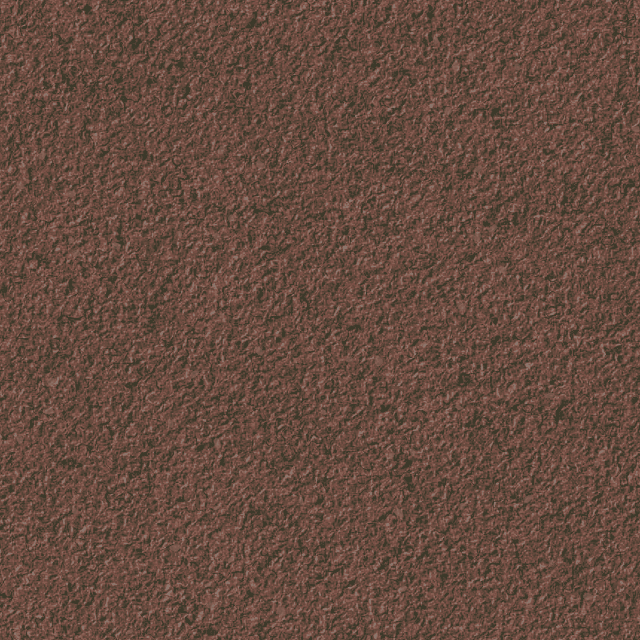
Reproduce this texture procedurally as a Shadertoy shader.

```glsl
float hash(vec2 cell) {
    uvec2 q = uvec2(ivec2(cell)) * uvec2(1597334673u, 3812015801u);
    uint n = (q.x ^ q.y) * 1597334673u;
    n = (n ^ (n >> 15)) * 2246822519u;
    n ^= n >> 13;
    return float(n >> 8) / 16777216.0;
}

float noise(vec2 p) {
    vec2 i = floor(p), f = fract(p);
    f = f * f * f * (f * (f * 6.0 - 15.0) + 10.0);
    return mix(mix(hash(i), hash(i + vec2(1, 0)), f.x),
               mix(hash(i + vec2(0, 1)), hash(i + vec2(1, 1)), f.x), f.y);
}

// Rough surface: lumps, grains and grit
float surfaceHeight(vec2 p) {
    return 0.75 * noise(p * 105.0)
         + 0.80 * noise(p * 190.0 + 31.7)
         + 0.42 * noise(p * 340.0 + 83.1);
}

// Short branching crevices that fade in and out
float crevices(vec2 p) {
    float line = abs(noise(p * 80.0 + 211.0) - 0.5);
    float presence = smoothstep(0.4, 0.7, noise(p * 58.0 + 157.0));
    return smoothstep(0.10, 0.02, line) * presence;
}

// Sparse angular chips, one candidate per grid cell
float paleChips(vec2 p) {
    vec2 grid = p * 34.0, base = floor(grid);
    float cover = 0.0;
    for (int y = -1; y <= 1; y++)
    for (int x = -1; x <= 1; x++) {
        vec2 cell = base + vec2(x, y);
        vec2 centre = cell + vec2(hash(cell + 301.0), hash(cell + 402.0));
        vec2 d = grid - centre;
        float angle = 6.2832 * hash(cell + 503.0);
        d = mat2(cos(angle), sin(angle), -sin(angle), cos(angle)) * d;
        d = abs(d * vec2(1.0, 1.35));
        float shape = max(max(d.x, d.y), (d.x + d.y) * 0.75);
        float radius = mix(0.11, 0.25, hash(cell + 604.0));
        float present = step(0.92, hash(cell + 705.0));
        cover = max(cover, present * smoothstep(radius + 0.04, radius - 0.04, shape));
    }
    return cover;
}

// Olive shadow through red stone to dusty highlight
vec3 stoneColor(float tone) {
    vec3 color = vec3(0.235, 0.225, 0.165);
    color = mix(color, vec3(0.33, 0.26, 0.21), smoothstep(-1.45, -0.72, tone));
    color = mix(color, vec3(0.40, 0.29, 0.24), smoothstep(-0.72, -0.04, tone));
    color = mix(color, vec3(0.47, 0.31, 0.27), smoothstep(-0.04, 0.60, tone));
    color = mix(color, vec3(0.53, 0.37, 0.32), smoothstep(0.60, 1.23, tone));
    return mix(color, vec3(0.55, 0.46, 0.42), smoothstep(1.23, 2.0, tone));
}

void mainImage(out vec4 fragColor, in vec2 fragCoord) {
    vec2 uv = fragCoord / iResolution.y;
    vec2 warp = vec2(noise(uv * 90.0 + 17.0), noise(uv * 90.0 + 59.0)) - 0.5;
    vec2 p = uv + 0.006 * warp;

    // Light falls from the upper left
    vec2 towardLight = vec2(-0.0021, 0.0015);
    float relief = surfaceHeight(p) - surfaceHeight(p + towardLight);

    float lumps = noise(p * 105.0) - 0.5;
    float grain = noise(uv * 430.0 + 119.0) - 0.5;
    float patches = noise(uv * 9.0 + 5.0) - 0.5;
    float tone = 0.06 + 3.3 * relief + 0.7 * lumps + 1.9 * grain + 0.25 * patches;
    tone -= 1.3 * crevices(p);

    // Chips are flatter and paler than the stone around them
    float chips = paleChips(uv + 0.005 * warp);
    tone = mix(tone, 0.8 + 0.55 * tone, 0.75 * chips);
    vec3 color = mix(stoneColor(tone), vec3(0.51, 0.40, 0.35), 0.4 * chips);

    fragColor = vec4(color, 1.0);
}
```
